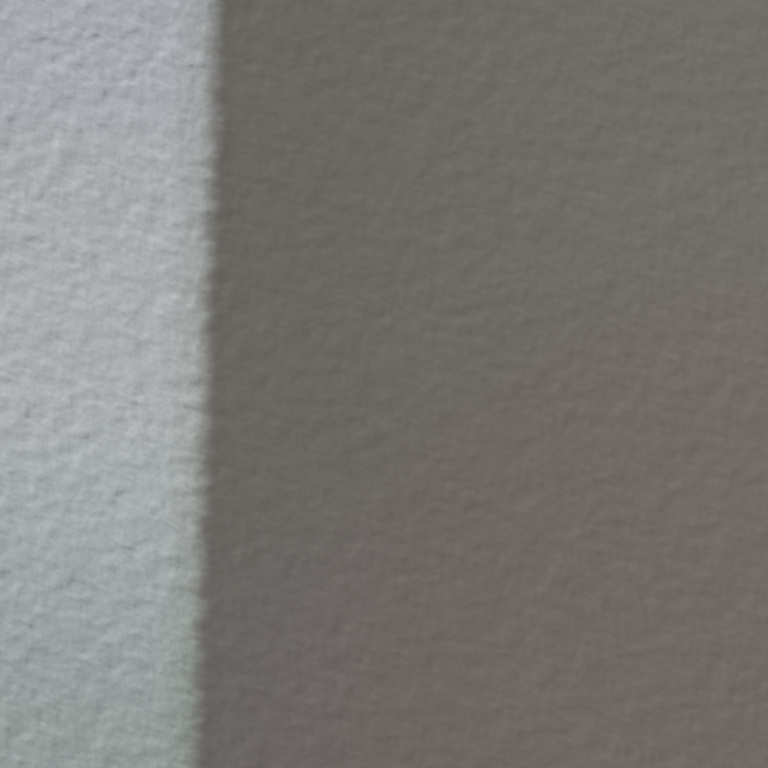
Reproduce this texture procedurally as a WebGL 2 fragment shader.

```glsl
#version 300 es
precision highp float;

uniform vec2 u_resolution;
out vec4 fragColor;

float hash(vec2 p) {
    return fract(sin(dot(p, vec2(127.1, 311.7))) * 43758.5453);
}

float valueNoise(vec2 p) {
    vec2 cell = floor(p);
    vec2 f = fract(p);
    f = f * f * f * (f * (f * 6.0 - 15.0) + 10.0);
    float low = mix(hash(cell), hash(cell + vec2(1.0, 0.0)), f.x);
    float high = mix(hash(cell + vec2(0.0, 1.0)), hash(cell + vec2(1.0, 1.0)), f.x);
    return mix(low, high, f.y);
}

float fbm(vec2 p, int octaves) {
    float sum = 0.0;
    float weight = 0.5;
    for (int i = 0; i < octaves; i++) {
        sum += weight * valueNoise(p);
        p = mat2(1.6, 1.2, -1.2, 1.6) * p + 17.3;
        weight *= 0.5;
    }
    return sum;
}

// Plaster height, with rounded bumps slightly stretched along a diagonal
float plasterHeight(vec2 uv, float scale) {
    vec2 warp = vec2(fbm(uv * 30.0, 2), fbm(uv * 30.0 + 40.0, 2)) - 0.375;
    vec2 p = mat2(0.88, 0.47, -0.47, 0.88) * (uv + warp * 0.014);
    return fbm(p * vec2(0.85, 1.1) * scale, 3);
}

// Slope of the plaster towards the light
float relief(vec2 uv, float scale, vec2 toLight) {
    vec2 offset = toLight * 0.25 / scale;
    return plasterHeight(uv - offset, scale) - plasterHeight(uv + offset, scale);
}

// Blend of four corner colours
vec3 cornerBlend(vec2 t, vec3 bottomLeft, vec3 bottomRight, vec3 topLeft, vec3 topRight) {
    return mix(mix(bottomLeft, bottomRight, t.x), mix(topLeft, topRight, t.x), t.y);
}

vec3 lightWall(vec2 uv, float bump) {
    vec3 lowTint = vec3(0.575, 0.608, 0.602);
    vec3 midTint = vec3(0.662, 0.680, 0.686);
    vec3 topTint = vec3(0.652, 0.668, 0.686);
    vec3 color = mix(lowTint, midTint, smoothstep(-0.05, 0.5, uv.y));
    color = mix(color, topTint, smoothstep(0.5, 1.0, uv.y));
    float pits = smoothstep(0.2, 0.4, -bump);
    return color + bump * 0.19 - pits * 0.03;
}

vec3 darkWall(vec2 uv, float bump) {
    vec2 t = vec2(smoothstep(0.2, 1.05, uv.x), smoothstep(0.0, 1.0, uv.y));
    vec3 color = cornerBlend(t,
        vec3(0.416, 0.398, 0.384), vec3(0.444, 0.412, 0.400),
        vec3(0.414, 0.403, 0.384), vec3(0.446, 0.433, 0.408));
    return color + bump * 0.072;
}

void main() {
    vec2 uv = gl_FragCoord.xy / u_resolution;
    vec2 toLight = normalize(vec2(-0.6, 0.8));

    float coarse = relief(uv, 54.0, toLight);
    float fine = relief(uv + 5.0, 100.0, toLight);
    float bump = coarse * 0.75 + fine * 0.45;

    // Slightly tilted boundary, roughened by small bumps
    float ragged = (fbm(vec2(uv.x * 30.0, uv.y * 75.0), 3) - 0.44) * 0.016;
    float edge = uv.x - (0.254 + 0.028 * uv.y + ragged);

    // Warm grey shoulder and faint shadow beside the boundary
    vec3 light = lightWall(uv, bump);
    light -= vec3(0.045, 0.045, 0.062) * smoothstep(-0.060, -0.006, edge);
    vec3 dark = darkWall(uv, bump);
    dark -= 0.012 * (1.0 - smoothstep(0.0, 0.045, edge));
    vec3 color = mix(light, dark, smoothstep(-0.018, 0.017, edge));

    // Broad mottling and faint grain
    color += (fbm(uv * 9.0, 3) - 0.44) * 0.010;
    color += (valueNoise(uv * 256.0) - 0.5) * 0.008;
    fragColor = vec4(color, 1.0);
}
```
